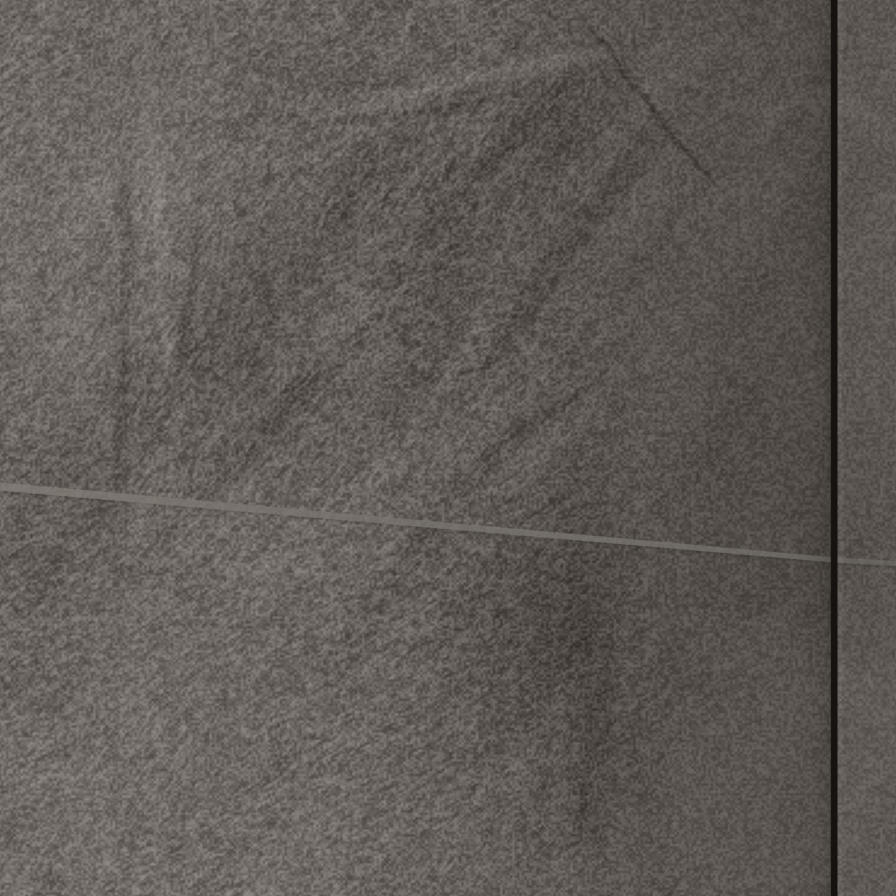
A Shadertoy shader for this texture:

```glsl
#define SEAM_X 0.931
#define SEAM_HALF 0.0037
#define STRIP_Y 0.457
#define STRIP_SLOPE -0.088
#define STRIP_HALF 0.0046
#define GRAIN 0.21
#define STREAKS 0.17
#define WISPS 0.035
#define CLOUDS 0.09
#define STRIP_COLOR vec3(0.490, 0.470, 0.445)
#define SEAM_COLOR vec3(0.085, 0.070, 0.060)

float hash(vec2 p) {
    vec3 q = fract(vec3(p.xyx) * 0.1031);
    q += dot(q, q.yzx + 33.33);
    return fract((q.x + q.y) * q.z);
}

float noise(vec2 p) {
    vec2 i = floor(p), f = fract(p);
    f = f * f * (3.0 - 2.0 * f);
    return mix(mix(hash(i), hash(i + vec2(1, 0)), f.x),
               mix(hash(i + vec2(0, 1)), hash(i + vec2(1, 1)), f.x), f.y);
}

float fbm(vec2 p) {
    float sum = 0.0, amp = 0.5;
    for (int i = 0; i < 4; i++) {
        sum += amp * (noise(p) - 0.5);
        p = p * 2.03 + 17.3;
        amp *= 0.5;
    }
    return sum;
}

// Coordinates along and across the direction a
vec2 rotate(vec2 p, float a) {
    return mat2(cos(a), -sin(a), sin(a), cos(a)) * p;
}

// Soft elliptical patch, 1 at its centre
float patchMask(vec2 p, vec2 centre, vec2 radius, float angle) {
    vec2 q = rotate(p - centre, angle) / radius;
    return exp(-dot(q, q));
}

// Soft stroke from a to b that thins out at both ends
float stroke(vec2 p, vec2 a, vec2 b, float width) {
    vec2 d = b - a;
    float t = clamp(dot(p - a, d) / dot(d, d), 0.0, 1.0);
    float r = length(p - a - d * t) / width;
    return exp(-r * r) * smoothstep(0.0, 0.2, t) * smoothstep(1.0, 0.75, t);
}

// Broad light and shade over the slab
float lighting(vec2 p) {
    float v = mix(0.408, 0.325, smoothstep(0.1, 0.93, p.x));
    v += 0.02 * (1.0 - smoothstep(0.0, 0.4, p.y));
    v -= 0.050 * patchMask(p, vec2(0.49, 0.67), vec2(0.20, 0.07), 0.95);
    v -= 0.035 * patchMask(p, vec2(0.29, 0.66), vec2(0.14, 0.06), 1.0);
    v -= 0.040 * patchMask(p, vec2(0.60, 0.30), vec2(0.10, 0.06), 0.8);
    v -= 0.030 * patchMask(p, vec2(0.37, 0.92), vec2(0.10, 0.03), -0.2);
    return v + 0.025 * patchMask(p, vec2(0.72, 0.80), vec2(0.12, 0.12), 0.0);
}

// Streaks plus thin wisps along the zero lines of the same noise
float sediment(vec2 q) {
    float n = fbm(q);
    return STREAKS * n + WISPS * (exp(-abs(n) * 22.0) - 0.25);
}

// Upright at the left and low right, slanted in the middle
float streaks(vec2 p) {
    float left = patchMask(p, vec2(0.17, 0.66), vec2(0.13, 0.24), 0.0);
    float low = patchMask(p, vec2(0.67, 0.16), vec2(0.07, 0.20), 0.0);
    float middle = patchMask(p, vec2(0.50, 0.66), vec2(0.36, 0.17), 0.93);
    float upright = sediment(vec2(p.x * 24.0, p.y * 2.5));
    float slanted = sediment(rotate(p, 0.93) * vec2(3.5, 26.0) + 7.0);
    return upright * (left + 0.7 * low) + slanted * (0.2 + middle);
}

// Pale veins and dark cracks
float veins(vec2 p) {
    float v = 0.055 * stroke(p, vec2(0.33, 0.875), vec2(0.72, 0.955), 0.011);
    v -= 0.040 * stroke(p, vec2(0.34, 0.855), vec2(0.60, 0.895), 0.007);
    v -= 0.075 * stroke(p, vec2(0.62, 1.000), vec2(0.83, 0.760), 0.0032);
    v += 0.040 * stroke(p, vec2(0.15, 0.900), vec2(0.20, 0.420), 0.010);
    v -= 0.045 * stroke(p, vec2(0.13, 0.900), vec2(0.14, 0.430), 0.006);
    v -= 0.040 * stroke(p, vec2(0.22, 0.830), vec2(0.18, 0.480), 0.007);
    v += 0.035 * stroke(p, vec2(0.40, 0.420), vec2(0.63, 0.830), 0.007);
    v -= 0.035 * stroke(p, vec2(0.50, 0.460), vec2(0.71, 0.620), 0.006);
    v -= 0.035 * stroke(p, vec2(0.64, 0.050), vec2(0.70, 0.340), 0.007);
    float arc = (length(p - vec2(0.92, 0.80)) - 0.085) / 0.012;
    return v + 0.030 * exp(-arc * arc) * smoothstep(0.80, 0.86, p.y);
}

// Fine leathery grain, ribbed along two near diagonals
float grain(vec2 p) {
    float steep = noise(rotate(p, 0.95) * vec2(110.0, 290.0));
    float flat_ = noise(rotate(p, 0.55) * vec2(110.0, 290.0) + 50.0);
    float ribs = mix(steep, flat_, smoothstep(0.35, 0.65, noise(p * 6.0))) - 0.5;
    float specks = noise(p * 370.0) - 0.5;
    return ribs * mix(0.55, 0.2, smoothstep(0.4, 0.9, p.x)) + specks * 0.75;
}

void mainImage(out vec4 fragColor, in vec2 fragCoord) {
    vec2 p = fragCoord / iResolution.xy;
    float aa = 0.8 / iResolution.y;
    float beyond = smoothstep(-aa, aa, p.x - SEAM_X);

    // Stone surface
    vec2 bendy = vec2(noise(p * 5.0), noise(p * 5.0 + 31.0)) - 0.5;
    vec2 w = p + 0.035 * bendy + 0.012 * vec2(fbm(p * 18.0), fbm(p * 18.0 + 9.0));
    float v = lighting(w) + streaks(w) + veins(w);
    v += CLOUDS * fbm(p * 4.0 + 1.5 * bendy + 3.0);
    float grainFade = mix(1.0, 0.7, smoothstep(0.5, 0.95, p.x));
    v += GRAIN * grainFade * grain(p) + 0.022 * beyond;
    vec3 color = vec3(v + 0.006, v - 0.015, v - 0.035);

    // Pale inlaid strip, narrower and dimmer beyond the seam
    float drop = min(p.x, SEAM_X) * STRIP_SLOPE - max(p.x - SEAM_X, 0.0) * 0.06;
    float offset = p.y - STRIP_Y - drop;
    float halfWidth = STRIP_HALF * mix(1.0, 0.6, p.x);
    float strip = 1.0 - smoothstep(-aa, aa, abs(offset) - halfWidth);
    float under = (offset + halfWidth) / 0.003;
    color *= 1.0 - 0.12 * exp(-under * under);
    vec3 stripColor = STRIP_COLOR * mix(1.0, 0.86, p.x) + 0.04 * grain(p);
    color = mix(color, stripColor, strip * mix(0.97, 0.8, beyond));

    // Dark seam with a soft shadow on its left and a faint lip on its right
    float x = p.x - SEAM_X, lip = (x - 0.007) / 0.003;
    color *= 1.0 - 0.22 * exp(-abs(x) / 0.018) * (1.0 - beyond);
    color += 0.035 * exp(-lip * lip);
    float seam = 1.0 - smoothstep(-aa, aa, abs(x) - SEAM_HALF);
    color = mix(color, SEAM_COLOR, seam);
    fragColor = vec4(clamp(color, 0.0, 1.0), 1.0);
}
```
